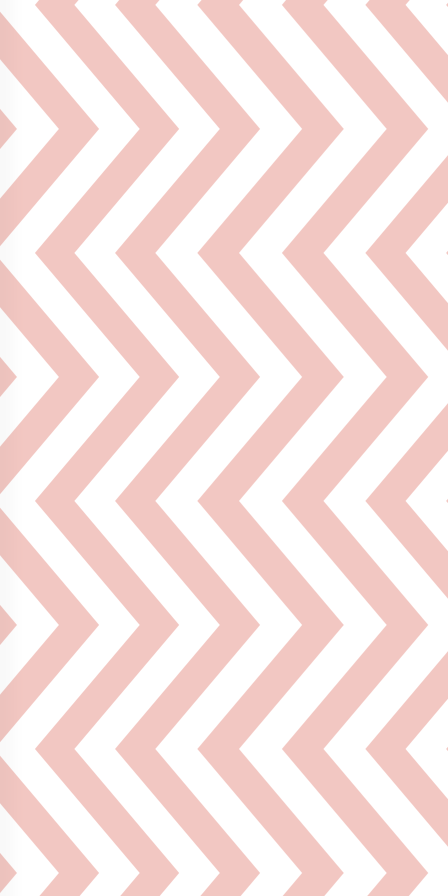
This pattern is drawn by a WebGL 2 fragment shader. Its source:

```glsl
#version 300 es
precision highp float;

uniform vec2 u_resolution;
out vec4 fragColor;

const vec3 WHITE = vec3(1.0);
const vec3 PINK = vec3(0.95, 0.78, 0.76);

// Horizontal lengths are fractions of the width, vertical ones of the height
const float STRIPE_PITCH = 0.1836;
const float STRIPE_START = 0.0768;
const float STRIPE_DUTY = 0.494;     // pink share of one pitch
const float ZIGZAG_PERIOD = 0.2768;
const float ZIGZAG_START = 0.1641;   // height of a left-pointing corner
const float ZIGZAG_REACH = 0.2339;
const float WOBBLE_SIZE = 0.0044;    // slight unevenness of the spacing
const float WOBBLE_LENGTH = 0.914;
const float WOBBLE_START = 0.117;
const float SHADE_DEPTH = 0.025;
const float SHADE_WIDTH = 0.06;
const float EDGE_SOFTNESS = 0.7;     // in pixel footprints
const float TAU = 6.283185;

// Triangle wave: 0 at whole numbers, 1 halfway between
float triangleWave(float t) {
    return 1.0 - abs(2.0 * fract(t) - 1.0);
}

// Signed horizontal distance to the nearest stripe, negative inside
float stripeDistance(float x) {
    float cell = (x - STRIPE_START) / STRIPE_PITCH - 0.5 * STRIPE_DUTY;
    float fromCentre = abs(fract(cell + 0.5) - 0.5);
    return (fromCentre - 0.5 * STRIPE_DUTY) * STRIPE_PITCH;
}

void main() {
    vec2 uv = gl_FragCoord.xy / u_resolution;

    // Straighten the zigzag, then vary the stripe spacing
    float x = uv.x - ZIGZAG_REACH * triangleWave((uv.y - ZIGZAG_START) / ZIGZAG_PERIOD);
    x += WOBBLE_SIZE * sin(TAU * (x - WOBBLE_START) / WOBBLE_LENGTH);

    // Smooth stripe edges over the footprint of one pixel
    float slope = 2.0 * ZIGZAG_REACH / ZIGZAG_PERIOD;
    float softness = EDGE_SOFTNESS * length(vec2(1.0, slope) / u_resolution);
    float stripe = 1.0 - smoothstep(-softness, softness, stripeDistance(x));
    vec3 color = mix(WHITE, PINK, stripe);

    // Faint shade along the left border
    color *= 1.0 - SHADE_DEPTH * (1.0 - smoothstep(0.0, SHADE_WIDTH, uv.x));

    fragColor = vec4(color, 1.0);
}
```
